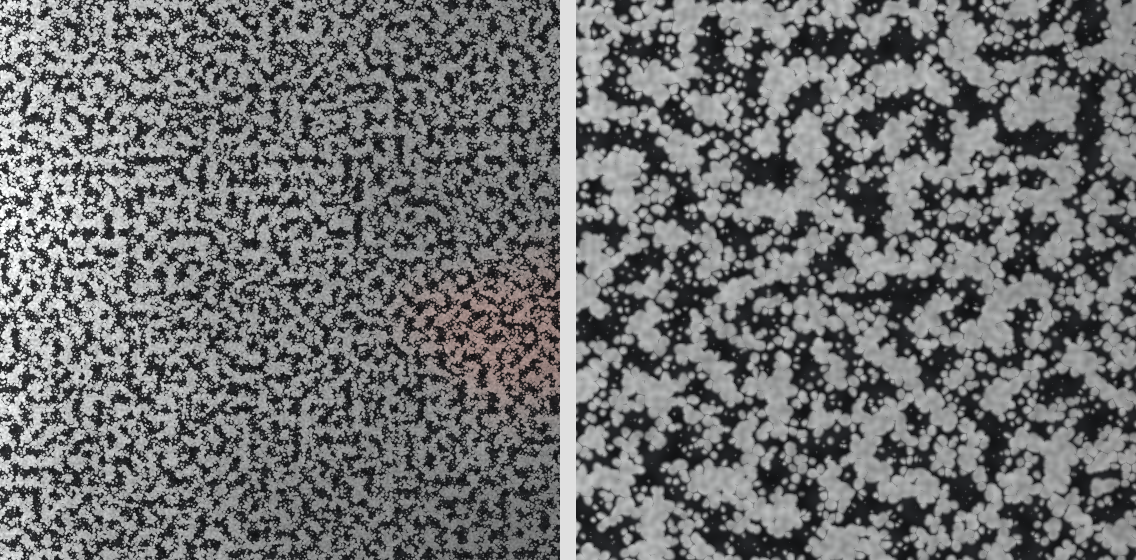
Left: the whole. Right: its middle third, enlarged.
Reproduce this texture procedurally as a Shadertoy shader.

```glsl
// Hammered metal coating: ragged pale flakes over a black ground, lit from the left.

const float CLUMP_FREQ  = 54.0;    // clumps across the canvas
const float LOBE_FREQ   = 170.0;   // small lobes on the flake edges
const float COVERAGE    = 0.07;    // higher leaves less black ground
const float FINE_AMOUNT = 0.45;    // weight of the finer clump octave
const float LOBE_AMOUNT = 0.8;     // depth of the ragged edge
const float LOBE_MEAN   = 0.42;    // average distance to a lobe centre, in cells
const float JITTER      = 0.85;
const float SOFTNESS    = 0.0015;  // half width of the flake edge
const float MIN_SLOPE   = 70.0;    // keeps flat spots from blurring
const float SLOPE_STEP  = 0.0007;
const vec3  GROUND      = vec3(0.105, 0.110, 0.118);
const vec3  FLAKE_TINT  = vec3(0.99, 1.0, 1.0);
const vec3  WARM_TINT   = vec3(1.09, 0.92, 0.89);
const vec2  WARM_CENTER = vec2(0.98, 0.40);
const vec2  WARM_SIZE   = vec2(0.32, 0.18);

float hash(vec2 p) {
    return fract(sin(dot(p, vec2(127.1, 311.7))) * 43758.5453);
}

vec2 hash2(vec2 p) {
    return vec2(hash(p), hash(p + 57.3));
}

float cornerSlope(vec2 cell, vec2 offset) {
    float angle = 6.2832 * hash(cell);
    return dot(vec2(cos(angle), sin(angle)), offset);
}

float gradientNoise(vec2 p) {
    vec2 i = floor(p), f = fract(p);
    vec2 u = f * f * f * (f * (f * 6.0 - 15.0) + 10.0);
    vec2 e = vec2(1.0, 0.0);
    float low  = mix(cornerSlope(i, f), cornerSlope(i + e.xy, f - e.xy), u.x);
    float high = mix(cornerSlope(i + e.yx, f - e.yx), cornerSlope(i + e.xx, f - e.xx), u.x);
    return mix(low, high, u.y);
}

// Distance to the nearest jittered cell centre
float lobeDistance(vec2 q) {
    vec2 home = floor(q);
    float nearest = 2.0;
    for (int y = -1; y <= 1; y++)
    for (int x = -1; x <= 1; x++) {
        vec2 cell = home + vec2(x, y);
        vec2 seed = cell + 0.5 + JITTER * (hash2(cell) - 0.5);
        nearest = min(nearest, length(q - seed));
    }
    return nearest;
}

// Positive inside flakes: clumps with rounded lobes and sharp notches
float flakeField(vec2 p) {
    vec2 turned = mat2(0.8, 0.6, -0.6, 0.8) * p;
    return gradientNoise(p * CLUMP_FREQ)
         + FINE_AMOUNT * gradientNoise(turned * CLUMP_FREQ * 2.2 + 19.0)
         + LOBE_AMOUNT * (LOBE_MEAN - lobeDistance(turned * LOBE_FREQ))
         + COVERAGE;
}

// Field turned into an approximate signed distance, then into coverage
float flakeCover(vec2 p) {
    float field = flakeField(p);
    vec2 slope = vec2(flakeField(p + vec2(SLOPE_STEP, 0.0)),
                      flakeField(p + vec2(0.0, SLOPE_STEP))) - field;
    float inside = field / max(length(slope) / SLOPE_STEP, MIN_SLOPE);
    float edge = max(SOFTNESS, 0.6 / iResolution.y);
    return smoothstep(-edge, edge, inside);
}

// Broad reflection fading to the right and toward the bottom
float lighting(vec2 uv) {
    float glow = 0.50 + 0.42 * exp(-2.2 * uv.x);
    float falloff = mix(0.88, 1.0, smoothstep(0.0, 0.4, uv.y));
    float haze = 1.0 + 0.12 * gradientNoise(uv * 4.0 + 7.0);
    return glow * falloff * haze;
}

void mainImage(out vec4 fragColor, in vec2 fragCoord) {
    vec2 uv = fragCoord / iResolution.xy;
    vec2 p = fragCoord / iResolution.y;

    // Flake and ground colours
    float light = lighting(uv);
    float tone = 1.0 + 0.22 * gradientNoise(p * 200.0) + 0.12 * gradientNoise(p * 60.0 + 5.0);
    vec3 metal = FLAKE_TINT * light * tone;
    vec3 ground = GROUND * (1.0 + 0.7 * gradientNoise(p * 80.0 + 31.0))
                + 0.07 * smoothstep(0.6, 0.95, light);
    vec3 color = mix(ground, metal, flakeCover(p));

    // Warm reflection at the right
    vec2 w = (uv - WARM_CENTER) / WARM_SIZE;
    float warm = 1.0 - smoothstep(0.3, 1.1, length(w) + 0.3 * gradientNoise(uv * 6.0));
    color *= mix(vec3(1.0), WARM_TINT, warm);

    fragColor = vec4(clamp(color, 0.0, 1.0), 1.0);
}
```
